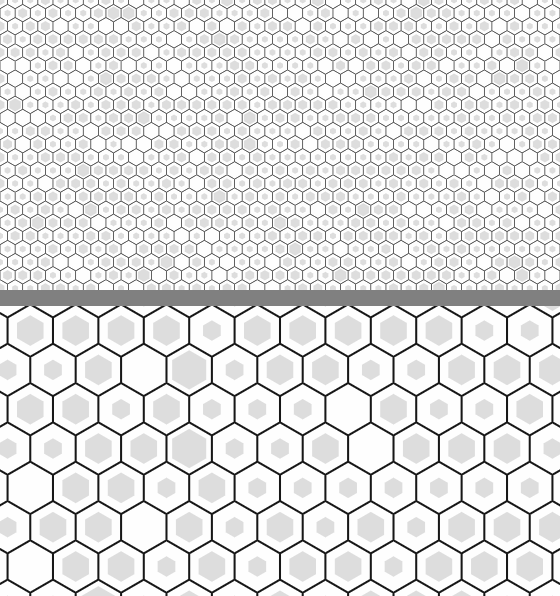
Top: the whole. Bottom: its middle third, enlarged.
Reproduce this pattern procedurally as a Shadertoy shader.

```glsl
// Honeycomb of thin dark outlines with pale grey hexagons centred in the cells.
// Two interleaved rectangular lattices give the nearest cell; a hash of the
// cell index picks an empty, small, medium or large inner hexagon.

const float COLUMNS = 37.0;            // cells across the canvas
const float ROW_STEP = 0.8660254;      // row spacing, in cell widths
const float LINE_WIDTH = 0.045;        // outline width, in cell widths
const float SMALL_WIDTH = 0.39;        // flat-to-flat widths of the inner hexagons
const float MEDIUM_WIDTH = 0.585;
const float LARGE_WIDTH = 0.75;
const float EMPTY_SHARE = 0.15;        // share of cells of each kind; the rest are large
const float SMALL_SHARE = 0.42;
const float MEDIUM_SHARE = 0.39;
const vec3 PAPER = vec3(0.996);
const vec3 DOT_GREY = vec3(0.865);
const vec3 INK = vec3(0.09);

float hash(vec2 p) {
    vec3 q = fract(vec3(p.xyx) * vec3(0.1031, 0.1030, 0.0973));
    q += dot(q, q.yzx + 33.33);
    return fract((q.x + q.y) * q.z);
}

// Distance from the centre in flat-to-flat radii, for a hexagon with a point at the top
float hexRadius(vec2 p) {
    p = abs(p);
    return max(p.x, dot(p, vec2(0.5, ROW_STEP)));
}

vec2 nearestCentre(vec2 p) {
    vec2 period = vec2(1.0, 2.0 * ROW_STEP);
    vec2 offset = 0.5 * period;
    vec2 evenRow = round(p / period) * period;
    vec2 oddRow = round((p - offset) / period) * period + offset;
    vec2 toEven = p - evenRow;
    vec2 toOdd = p - oddRow;
    return dot(toEven, toEven) < dot(toOdd, toOdd) ? evenRow : oddRow;
}

float innerWidth(vec2 cell) {
    float pick = hash(cell + 17.0);
    if (pick < EMPTY_SHARE) return 0.0;
    if (pick < EMPTY_SHARE + SMALL_SHARE) return SMALL_WIDTH;
    if (pick < EMPTY_SHARE + SMALL_SHARE + MEDIUM_SHARE) return MEDIUM_WIDTH;
    return LARGE_WIDTH;
}

// Fraction of a pixel covered by a band centred at distance zero
float bandCoverage(float dist, float width, float pixel) {
    float upper = min(dist + 0.5 * pixel, 0.5 * width);
    float lower = max(dist - 0.5 * pixel, -0.5 * width);
    return clamp((upper - lower) / pixel, 0.0, 1.0);
}

void mainImage(out vec4 fragColor, in vec2 fragCoord) {
    // Cell widths, measured from the top left corner
    float pixel = COLUMNS / iResolution.x;
    vec2 p = vec2(fragCoord.x, iResolution.y - fragCoord.y) * pixel;

    vec2 centre = nearestCentre(p);
    vec2 cell = round(centre / vec2(0.5, ROW_STEP));
    float radius = hexRadius(p - centre);

    // Inner hexagon
    float width = innerWidth(cell);
    float dot_ = clamp((0.5 * width - radius) / pixel + 0.5, 0.0, 1.0) * step(0.01, width);
    vec3 color = mix(PAPER, DOT_GREY, dot_);

    // Shared cell outline
    color = mix(color, INK, bandCoverage(0.5 - radius, LINE_WIDTH, pixel));

    fragColor = vec4(color, 1.0);
}
```
